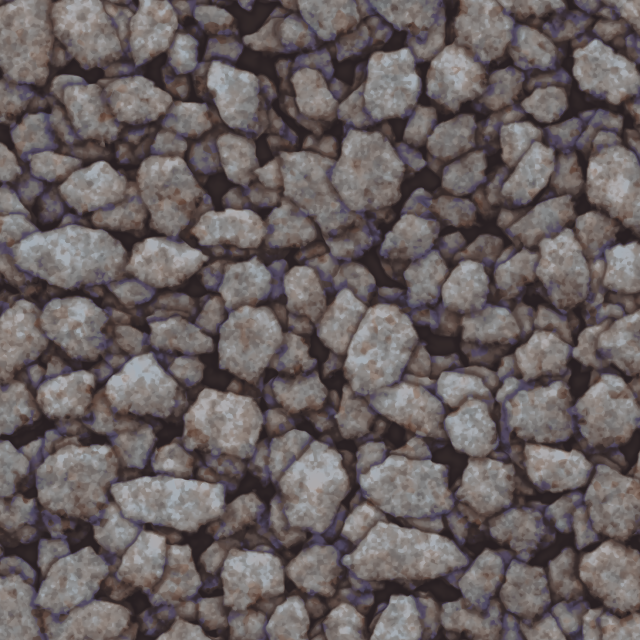
A WebGL 2 fragment shader for this texture:

```glsl
#version 300 es
precision highp float;
// Heap of angular crushed stones with mottled grey-brown faces and dark gaps.

uniform vec2 u_resolution;
out vec4 fragColor;

const float TAU = 6.28319;
const vec2 LIGHT_DIR = vec2(-0.28, 0.96);

vec3 hash3(vec2 p) {
    vec3 q = vec3(dot(p, vec2(127.1, 311.7)),
                  dot(p, vec2(269.5, 183.3)),
                  dot(p, vec2(419.2, 371.9)));
    return fract(sin(q) * 43758.55);
}

mat2 rotation(float angle) {
    float c = cos(angle), s = sin(angle);
    return mat2(c, s, -s, c);
}

// Cellular noise: random values of nearby points, blended softly.
vec3 softCells(vec2 p, float sharpness) {
    vec2 id = floor(p);
    vec3 sum = vec3(0.0);
    float total = 0.0;
    for (int y = -1; y <= 1; y++)
    for (int x = -1; x <= 1; x++) {
        vec2 cell = id + vec2(x, y);
        vec2 toPoint = cell + hash3(cell + 31.7).xy - p;
        float weight = exp(-sharpness * dot(toPoint, toPoint));
        sum += hash3(cell) * weight;
        total += weight;
    }
    return sum / total;
}

// Rounded polygon: xy = blended side normal, z = signed distance.
vec3 roundedPolygon(vec2 q, float radius, vec2 seed) {
    const int SIDES = 6;
    float k = 16.0 / radius;
    vec2 normalSum = vec2(0.0);
    float total = 0.0;
    for (int i = 0; i < SIDES; i++) {
        vec3 rnd = hash3(seed + float(i) * 5.3);
        float angle = (float(i) + 0.6 * rnd.x) * TAU / float(SIDES);
        vec2 normal = vec2(cos(angle), sin(angle));
        float offset = radius * mix(0.72, 1.1, rnd.y);
        float weight = exp(min(k * (dot(normal, q) - offset), 75.0));
        normalSum += normal * weight;
        total += weight;
    }
    return vec3(normalSum / total, log(total) / k);
}

// Lays one grid of stones over the surface (x = tone, y = warmth).
vec2 addStones(vec2 surface, vec2 p, float size, float presence,
               float brightness, float seed, vec2 grain, float roughness) {
    vec2 id = floor(p / size);
    for (int y = -1; y <= 1; y++)
    for (int x = -1; x <= 1; x++) {
        vec2 cell = id + vec2(x, y);
        vec2 key = cell + seed;
        vec3 place = hash3(key);
        vec3 shape = hash3(key + 57.3);
        vec3 look = hash3(key + 91.1);
        if (place.z > presence) continue;

        vec2 center = (cell + 0.5 + 0.56 * (place.xy - 0.5)) * size;
        float radius = size * mix(0.36, 0.54, shape.x);
        float stretch = mix(1.0, 1.36, shape.y);
        mat2 turn = rotation(shape.z * TAU);
        vec2 q = (p - center) * turn / vec2(stretch, 1.0 / stretch);
        vec3 body = roundedPolygon(q, radius, key + 13.9);
        float d = body.z + roughness;

        // Sloping sides catch the light; the rim falls into shade.
        float slope = smoothstep(-0.65 * radius, 0.0, d);
        float rim = smoothstep(-0.012, 0.003, d);
        float lit = dot(turn * body.xy, LIGHT_DIR) * slope;
        float glint = step(0.9, look.z) * smoothstep(0.55, 0.1, length(q) / radius);
        float tone = 0.73 + 0.18 * (look.x - 0.5) + 0.22 * lit - 0.28 * rim
                   + 0.22 * glint + grain.x;
        float warmth = grain.y + 0.4 * (look.y - 0.5);

        float shadow = mix(0.3, 1.0, smoothstep(-0.004, 0.017, d));
        float cover = 1.0 - smoothstep(-0.003, 0.003, d);
        surface.x *= shadow;
        surface = mix(surface, vec2(tone * brightness, warmth), cover);
    }
    return surface;
}

vec3 stoneRamp(float t) {
    vec3 c = mix(vec3(0.15, 0.12, 0.13), vec3(0.21, 0.17, 0.17), smoothstep(0.0, 0.14, t));
    c = mix(c, vec3(0.34, 0.29, 0.28), smoothstep(0.12, 0.36, t));
    c = mix(c, vec3(0.45, 0.42, 0.41), smoothstep(0.34, 0.57, t));
    c = mix(c, vec3(0.54, 0.52, 0.51), smoothstep(0.55, 0.76, t));
    return mix(c, vec3(0.66, 0.67, 0.69), smoothstep(0.74, 1.0, t));
}

void main() {
    vec2 p = gl_FragCoord.xy / u_resolution.y;

    // Mineral grain at three scales, shared by every stone.
    vec3 coarse = softCells(p * 38.0, 6.0);
    vec3 medium = softCells(p * 85.0 + 17.0, 6.0);
    vec3 fine = softCells(p * 190.0 + 43.0, 6.0);
    float speckle = 0.2 * (coarse.x - 0.5) + 0.3 * (medium.x - 0.5) + 0.24 * (fine.x - 0.5);
    float rust = smoothstep(0.62, 0.9, 0.4 * coarse.y + 0.6 * medium.y);
    float warmth = 0.8 * (coarse.z + medium.z - 1.0) + rust;
    vec2 grain = vec2(speckle - 0.16 * rust, warmth);
    float roughness = 0.009 * (coarse.y - 0.5) + 0.005 * (medium.z - 0.5);

    // Small buried stones first, large loose ones last.
    vec2 surface = vec2(0.1, 0.0);
    surface = addStones(surface, p + 0.019, 0.083, 1.0, 0.68, 711.0, grain, roughness);
    surface = addStones(surface, p, 0.076, 0.92, 0.78, 3.0, grain, roughness);
    surface = addStones(surface, p + 0.037, 0.092, 0.8, 0.92, 171.0, grain, roughness);
    surface = addStones(surface, p + 0.061, 0.122, 0.62, 1.0, 337.0, grain, roughness);
    surface = addStones(surface, p + 0.11, 0.2, 0.15, 1.0, 523.0, grain, roughness);

    // Pinkish rust on faces, cool lilac in the half shade.
    float tone = clamp(surface.x, 0.0, 1.0);
    float tintAmount = smoothstep(0.05, 0.35, tone);
    float halfShade = tintAmount * (1.0 - smoothstep(0.35, 0.55, tone));
    vec3 tint = surface.y * vec3(0.03, -0.008, -0.03);
    vec3 lilac = vec3(-0.01, -0.01, 0.085) * smoothstep(0.05, -0.25, surface.y);
    fragColor = vec4(stoneRamp(tone) + tint * tintAmount + lilac * halfShade, 1.0);
}
```
